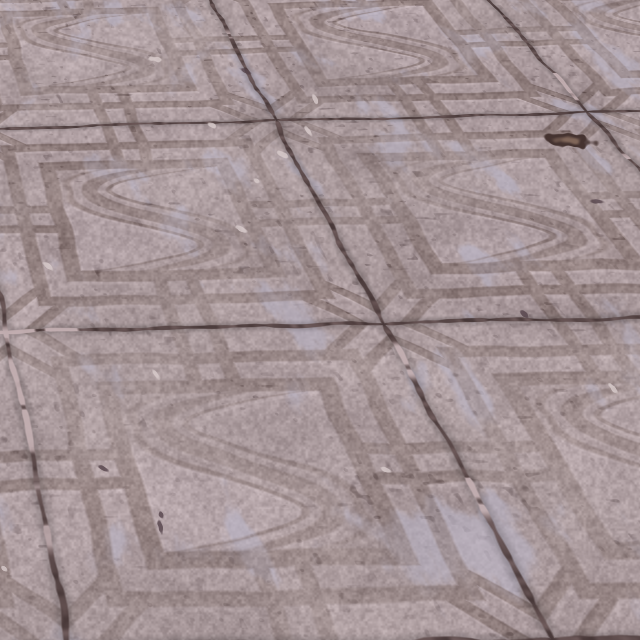
This texture is drawn by a three.js fragment shader. Its source:

```glsl
// Worn concrete paving slabs seen at an angle: each has a grooved double frame and an S scroll.
// A projective map turns the canvas into slab units; a relief function is lit from above,
// then grain, dirt, bluish scuffs, open joints and scattered chips are laid over it.
varying vec2 vUv;

float hash(vec2 p) {
  vec3 q = fract(vec3(p.xyx) * 0.1031);
  q += dot(q, q.yzx + 33.33);
  return fract((q.x + q.y) * q.z);
}

float noise(vec2 p) {
  vec2 i = floor(p), f = fract(p);
  f = f * f * (3.0 - 2.0 * f);
  return mix(mix(hash(i), hash(i + vec2(1, 0)), f.x),
             mix(hash(i + vec2(0, 1)), hash(i + vec2(1, 1)), f.x), f.y);
}

float fbm(vec2 p) {
  float sum = 0.0, amp = 0.5;
  for (int i = 0; i < 5; i++) {
    sum += amp * noise(p);
    p = mat2(1.6, 1.2, -1.2, 1.6) * p + 7.3;
    amp *= 0.5;
  }
  return sum;
}

// 1 within halfWidth of center, with soft sides
float band(float x, float center, float halfWidth) {
  return 1.0 - smoothstep(halfWidth - 0.005, halfWidth + 0.005, abs(x - center));
}

// Slab height: 0 in the grooves, 1 on raised parts
float relief(vec2 uv) {
  vec2 c = fract(uv) - 0.5, a = abs(c);
  float far = max(a.x, a.y), near = min(a.x, a.y), edge = 0.5 - far;

  // Square frame, cut by bars at mid-sides and diagonals at corners
  float groove = max(band(edge, 0.12, 0.021), band(edge, 0.225, 0.024));
  groove = max(groove, band(near, 0.047, 0.019) * step(edge, 0.225));
  groove = max(groove, band(far - near, 0.062, 0.023) * step(edge, 0.12));

  // S scroll: a cubic center line with a double ridge, and raised pockets in its bends
  float side = c.x - (1.8 * c.y - 32.0 * c.y * c.y * c.y);
  float slope = 1.8 - 96.0 * c.y * c.y;
  float d = side / sqrt(1.0 + slope * slope);
  float width = 0.068 - 0.035 * smoothstep(0.15, 0.28, a.y);
  float ribbon = 1.0 - smoothstep(width - 0.006, width + 0.006, abs(d));
  float pocket = smoothstep(0.1, 0.06, c.y * sign(d));
  float panel = mix(0.6, 1.0, pocket);
  panel = mix(panel, 0.15 + 0.6 * band(abs(d), width * 0.55, 0.013), ribbon);

  return (1.0 - groove) * mix(0.85, panel, smoothstep(0.22, 0.25, edge));
}

void main() {
  vec2 p = vec2(vUv.x, 1.0 - vUv.y);

  // Invert the perspective: solve for slab coordinates, u across and v down
  vec2 across = vec2(0.483, -0.0143) + 0.007 * p;
  vec2 down = vec2(0.0618, 0.2253) + 0.1803 * p;
  vec2 r = p - vec2(0.4297, 0.1888);
  vec2 uv = vec2(r.x * down.y - r.y * down.x, across.x * r.y - across.y * r.x)
          / (across.x * down.y - across.y * down.x);
  uv += 0.012 * (vec2(noise(uv * 9.0), noise(uv * 9.0 + 40.0)) - 0.5);
  vec2 slab = floor(uv);

  // Relief, worn unevenly and shaded on edges facing away from the light
  float worn = smoothstep(0.3, 0.65, fbm(uv * 3.0 + 11.0));
  float depth = mix(1.0, 0.5, worn) * mix(0.75, 1.1, hash(slab + 20.0));
  float height = relief(uv);
  float shade = height - relief(uv - vec2(0.004, 0.013));
  vec3 color = mix(vec3(0.645, 0.585, 0.59),
                   mix(vec3(0.575, 0.505, 0.5), vec3(0.7, 0.637, 0.652), height), depth);
  color += 0.05 * shade * depth;

  // Stains, grain and pits
  color += 0.13 * (fbm(uv * 5.0) - 0.48) + 0.02 * (hash(slab) - 0.5);
  color += 0.09 * (noise(p * 150.0) - 0.5) + 0.07 * (noise(p * 290.0) - 0.5);
  color -= 0.13 * smoothstep(0.8, 0.95, noise(uv * 48.0)) * noise(uv * 7.0 + 3.0);

  // Bluish scuffs, densest toward the lower right
  float scuffZone = 0.13 * exp(-22.0 * dot(p - vec2(0.78, 0.75), p - vec2(0.78, 0.75)));
  float scuff = smoothstep(0.6, 0.74, fbm(uv * vec2(9.0, 4.0) + 5.0) + scuffZone);
  color = mix(color, vec3(0.73, 0.71, 0.78), 0.65 * scuff * (0.4 + 0.6 * height));

  // Joints with ragged width, dirty rims and pale crumbled stretches
  vec2 a = 0.5 - abs(fract(uv) - 0.5);
  float edge = min(a.x, a.y), ragged = noise(uv * 35.0);
  color *= 1.0 - 0.16 * smoothstep(0.03, 0.004, edge);
  float jointWidth = 0.004 + 0.005 * ragged;
  float joint = 1.0 - smoothstep(jointWidth - 0.003, jointWidth + 0.003, edge);
  float pale = smoothstep(0.67, 0.78, noise(uv * 7.0 + 60.0)) * step(a.x, a.y);
  pale = max(pale, step(uv.x, -0.8) * smoothstep(0.95, 1.0, uv.y) * smoothstep(1.6, 1.4, uv.y));
  vec3 gap = mix(vec3(0.25, 0.19, 0.19), vec3(0.42, 0.34, 0.34), noise(uv * 60.0));
  gap = mix(gap, vec3(0.77, 0.69, 0.7), pale * smoothstep(0.2, 0.5, ragged));
  color = mix(color, gap, 0.92 * joint);

  // Scattered chips: pale slivers and dark flecks
  for (int i = 0; i < 18; i++) {
    float k = float(i);
    vec2 q = p - vec2(hash(vec2(k, 3.7)), hash(vec2(k, 8.1)));
    float turn = 1.4 * hash(vec2(k, 5.3));
    q = mat2(cos(turn), -sin(turn), sin(turn), cos(turn)) * q;
    q /= vec2(0.006 + 0.006 * hash(vec2(k, 1.9)), 0.004);
    float chip = 1.0 - smoothstep(0.6, 1.1, length(q) + 0.5 * (noise(p * 170.0) - 0.5));
    color = mix(color, mod(k, 3.0) < 1.0 ? vec3(0.33, 0.26, 0.29) : vec3(0.85, 0.8, 0.8), 0.8 * chip);
  }

  // Dry leaf with a lighter middle
  vec2 leaf = (p - vec2(0.888, 0.219) - vec2(0.0, 0.12 * (p.x - 0.888))) / vec2(0.042, 0.012);
  float leafShape = length(leaf) + 0.5 * (noise(p * 90.0) - 0.5);
  vec3 leafColor = mix(vec3(0.5, 0.4, 0.35), vec3(0.27, 0.2, 0.19), smoothstep(0.2, 0.7, leafShape));
  color = mix(color, leafColor, 1.0 - smoothstep(0.8, 1.0, leafShape));

  gl_FragColor = vec4(color, 1.0);
}
```
